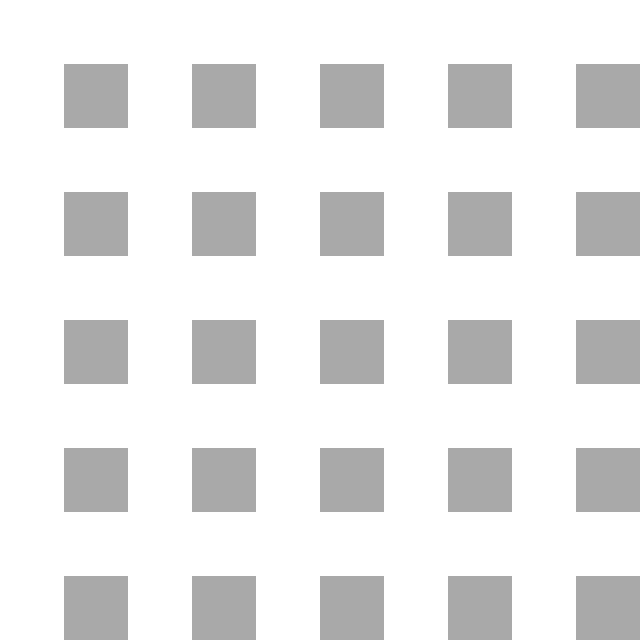
Give the GLSL for this pattern, as a Shadertoy shader.

```glsl
const float REPEATS = 5.0;                    // cells across and down
const vec2 SQUARE_CENTER = vec2(0.75, 0.25);  // in cell units
const float SQUARE_HALF = 0.25;               // half side, in cell units
const vec3 BACKGROUND = vec3(1.0);
const vec3 SQUARE_COLOR = vec3(0.663);

// Fraction of the pixel covered by the square, from the distance to its sides
float squareCoverage(vec2 p, vec2 pixel) {
    vec2 side = (abs(p) - SQUARE_HALF) / pixel;
    vec2 cover = clamp(0.5 - side, 0.0, 1.0);
    return cover.x * cover.y;
}

void mainImage(out vec4 fragColor, in vec2 fragCoord) {
    vec2 grid = REPEATS * fragCoord / iResolution.xy;
    vec2 pixel = REPEATS / iResolution.xy;

    // Cell coordinates centred on the nearest square
    vec2 p = fract(grid - SQUARE_CENTER + 0.5) - 0.5;

    vec3 color = mix(BACKGROUND, SQUARE_COLOR, squareCoverage(p, pixel));
    fragColor = vec4(color, 1.0);
}
```
